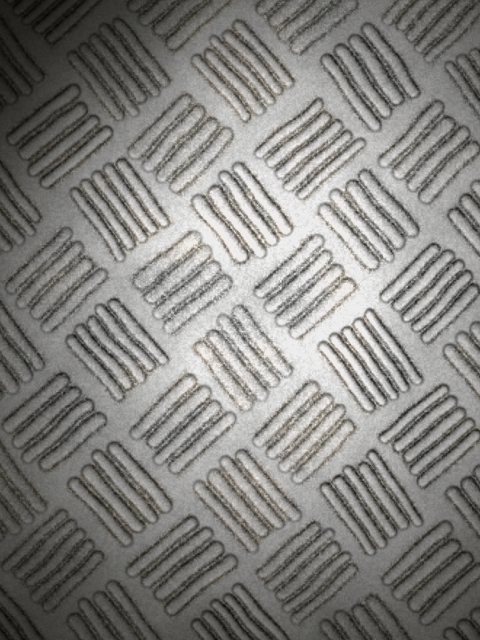
Reproduce this texture procedurally as a WebGL 1 fragment shader.

```glsl
precision highp float;
// Worn rubber mat: a basket weave of ribbed pads leaning alternately left and right.
// Two interleaved lattices hold rounded ribs; their height is lit by its slope,
// then grain, dirt and a bright pool of light with dark corners are laid over it.

uniform vec2 u_resolution;

// Layout, in units of the canvas width
const vec2 PITCH = vec2(0.262, 0.295);      // spacing of pads of one lean
const vec2 ORIGIN = vec2(0.510, 0.885);     // centre of one left-leaning pad
const float ROW_SLANT = 0.035;              // rows sink towards the right
const float LEFT_LEAN = -0.89;              // rib angles in radians
const float RIGHT_LEAN = 0.76;
const float RIB_SPAN = 0.146;               // width of all ribs of a pad
const float RIB_HALF_LENGTH = 0.083;
const float RIB_FILL = 0.34;                // rib half width per rib spacing
// Light and surface
const vec2 LIGHT_DIR = vec2(-0.25, -0.97);
const float RELIEF = 0.36;
const float SLOPE_STEP = 0.0032;
const vec2 GLOW_CENTRE = vec2(0.59, 0.74);
const vec2 GLOW_FALLOFF = vec2(2.4, 2.0);
const float GLOW = 0.88;
const float AMBIENT = 0.05;
const float GRAIN = 0.30;
const vec3 DIRT_TINT = vec3(1.04, 1.0, 0.95);
const vec3 SHADOW_TINT = vec3(0.006, 0.004, -0.012);

float hash(vec2 p) {
  vec3 q = fract(vec3(p.xyx) * 0.1031);
  q += dot(q, q.yzx + 33.33);
  return fract((q.x + q.y) * q.z);
}

float noise(vec2 p) {
  vec2 i = floor(p), f = fract(p);
  f = f * f * (3.0 - 2.0 * f);
  return mix(mix(hash(i), hash(i + vec2(1.0, 0.0)), f.x),
             mix(hash(i + vec2(0.0, 1.0)), hash(i + vec2(1.0, 1.0)), f.x), f.y);
}

float fbm(vec2 p) {
  float sum = 0.0, gain = 0.5;
  for (int i = 0; i < 4; i++) {
    sum += gain * noise(p);
    p = p * 2.03 + 17.3;
    gain *= 0.5;
  }
  return sum;
}

// One lattice of pads: x = rib height, y = dark rib outline, z = pad area
vec3 padLattice(vec2 p, float kind, float pixel) {
  vec2 cell = p / PITCH - 0.5 * kind;
  vec2 id = floor(cell + 0.5);
  vec2 seed = id + 40.0 + 57.0 * kind;
  vec2 local = (cell - id) * PITCH;
  local += 0.010 * (vec2(hash(seed), hash(seed + 7.1)) - 0.5);

  float angle = mix(LEFT_LEAN, RIGHT_LEAN, kind) + 0.13 * (hash(seed + 3.7) - 0.5);
  float c = cos(angle), s = sin(angle);
  vec2 r = vec2(c * local.x + s * local.y, c * local.y - s * local.x);

  // Nearest of four or five ribs, each with its own length and shift
  float count = 4.0 + step(0.66, hash(seed + 11.3));
  float spacing = RIB_SPAN / count;
  float rib = clamp(floor(r.y / spacing + 0.5 * count), 0.0, count - 1.0);
  float centre = (rib + 0.5 - 0.5 * count) * spacing;
  float ribSeed = hash(seed + rib * 5.9);
  float halfLength = RIB_HALF_LENGTH - 0.012 * ribSeed;
  float shift = 0.014 * (hash(seed + rib * 3.1 + 9.0) - 0.5);
  float radius = spacing * RIB_FILL * (0.88 + 0.24 * ribSeed);
  float dist = length(vec2(max(abs(r.x - shift) - halfLength, 0.0), r.y - centre)) - radius;

  float wear = mix(0.6, 1.0, hash(seed + 21.7));
  float height = wear * (1.0 - smoothstep(-radius * 0.85, 0.002 + pixel, dist));
  float edge = (dist - 0.001) / (0.0026 + 0.5 * pixel);
  vec2 box = abs(r) - vec2(RIB_HALF_LENGTH, 0.5 * RIB_SPAN);
  float pad = 1.0 - smoothstep(-0.006, 0.010, max(box.x, box.y));
  return vec3(height, wear * exp(-edge * edge), pad);
}

vec3 matSurface(vec2 p, float pixel) {
  vec2 q = p - ORIGIN;
  q.y += ROW_SLANT * q.x;
  q += 0.007 * (vec2(noise(p * 19.0), noise(p * 19.0 + 31.0)) - 0.5);
  return max(padLattice(q, 0.0, pixel), padLattice(q, 1.0, pixel));
}

void main() {
  float pixel = 1.0 / u_resolution.x;
  vec2 p = gl_FragCoord.xy * pixel;

  // Relief: surfaces falling towards the light are brighter
  vec3 surface = matSurface(p, pixel);
  vec2 stepToLight = LIGHT_DIR * SLOPE_STEP;
  float slope = matSurface(p - stepToLight, pixel).x - matSurface(p + stepToLight, pixel).x;
  float groove = surface.z * (1.0 - surface.x);

  // Grain, coarser in the grooves, and blotchy wear
  float grain = 0.6 * noise(p * 330.0) + 0.4 * noise(p * 150.0 + 13.0) - 0.5;
  float blotch = fbm(p * 7.0) - 0.47;
  float grit = smoothstep(0.55, 0.80, noise(p * 210.0 + 5.0));
  float shade = 1.0 + RELIEF * slope + 0.05 * surface.x - 0.40 * surface.y - 0.20 * groove;
  shade += GRAIN * grain * (0.7 + 0.9 * groove) + 0.35 * blotch + 0.16 * grit * groove;

  // Pool of light, with extra shadow at the upper left
  vec2 away = p - GLOW_CENTRE;
  float light = AMBIENT + GLOW * exp(-dot(away * away, GLOW_FALLOFF));
  light *= 1.0 - 0.55 * smoothstep(0.45, 1.1, away.y - away.x);
  float tone = clamp(light * max(shade, 0.12), 0.0, 0.93);

  float dirt = groove * smoothstep(-0.1, 0.2, blotch);
  vec3 color = tone * mix(vec3(1.0), DIRT_TINT, dirt) + SHADOW_TINT * (1.0 - tone);
  gl_FragColor = vec4(clamp(color, 0.0, 1.0), 1.0);
}
```
